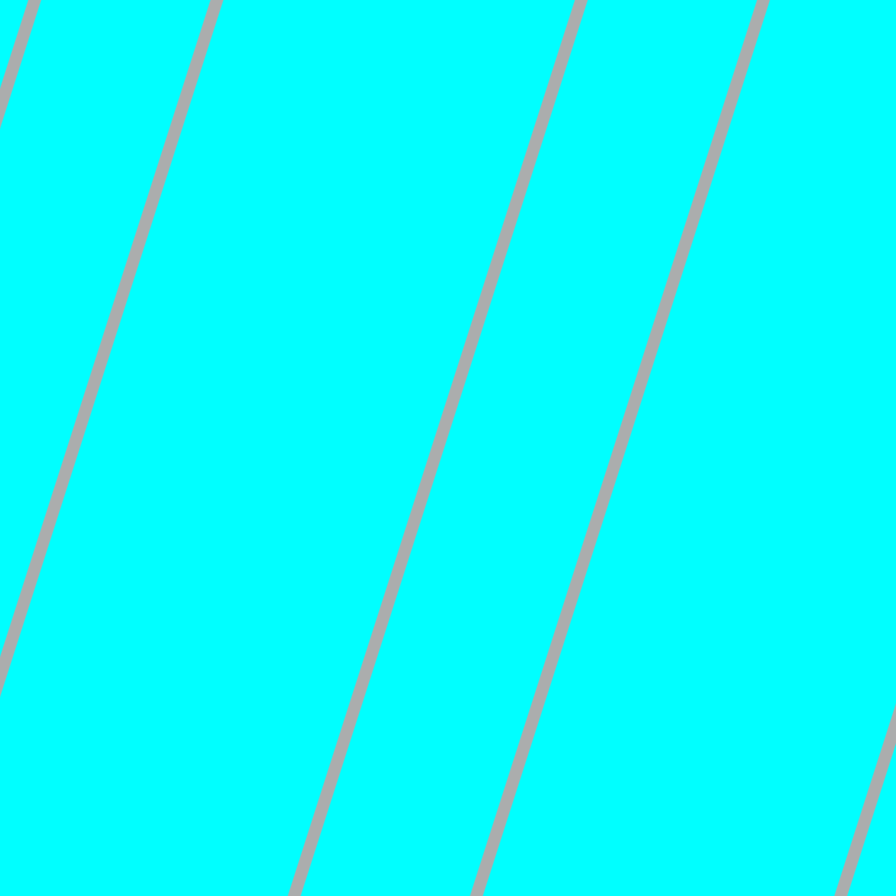
Give the GLSL for this pattern, as a WebGL 1 fragment shader.

```glsl
precision highp float;

// Thin slanted grey stripes in pairs on a flat cyan ground.
// The canvas is projected onto the stripe normal, folded into one period,
// and each stripe of the pair is drawn from its distance to that coordinate.

uniform vec2 u_resolution;

const vec3 GROUND = vec3(0.0, 1.0, 1.0);
const vec3 STRIPE = vec3(0.67, 0.68, 0.68);

const float LEAN = 0.3205;        // horizontal run per unit of height
const float SPACING_X = 0.61;     // period measured along the bottom edge
const float START_X = 0.3283;     // foot of the first stripe on that edge
const float PAIR_GAP = 1.0 / 3.0; // second stripe, as a share of the period
const float WIDTH = 0.0137;       // stripe width across its direction

// Distance from t to the nearest stripe centre of a repeating family.
float stripeDistance(float t, float centre, float period) {
  return abs(mod(t - centre + 0.5 * period, period) - 0.5 * period);
}

// Coverage of a band with edges softened over the given half-range.
float band(float dist, float width, float soft) {
  return 1.0 - smoothstep(-soft, soft, dist - 0.5 * width);
}

void main() {
  vec2 p = gl_FragCoord.xy / u_resolution.y;
  float pixel = 1.0 / u_resolution.y;

  // Coordinate across the stripes
  vec2 normal = normalize(vec2(1.0, -LEAN));
  float across = dot(p, normal);
  float period = SPACING_X * normal.x;
  float first = START_X * normal.x;

  // Nearest stripe of either member of the pair
  float dist = min(stripeDistance(across, first, period),
                   stripeDistance(across, first + PAIR_GAP * period, period));

  float ink = band(dist, WIDTH, 0.95 * pixel);
  gl_FragColor = vec4(mix(GROUND, STRIPE, ink), 1.0);
}
```
